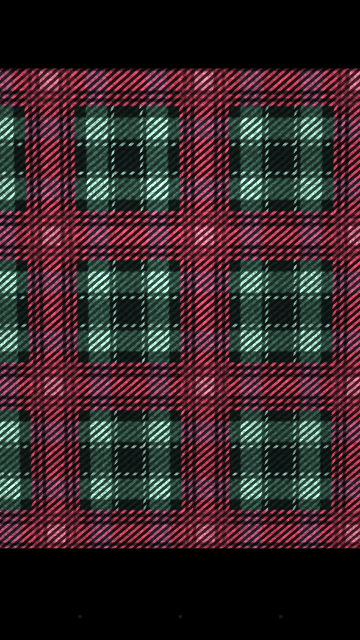
Give the GLSL for this pattern, as a WebGL 2 fragment shader.

```glsl
#version 300 es
precision highp float;
// Red and green tartan cloth between two black bars, with three faint dots below.
// Mirrored stripe profiles along both axes pick the thread colours, which are
// drawn as diagonal twill strokes with woven grain and a slight perspective.
uniform vec2 u_resolution;
out vec4 outColor;

// Layout, in canvas widths, measured from the top left
const float CLOTH_TOP = 0.190;
const float CLOTH_BOTTOM = 1.523;
const vec2 REPEAT = vec2(0.4225, 0.4363);
const vec2 ANCHOR = vec2(0.694, 0.2245);
const float ANCHOR_PHASE = 0.296;
const float FAN = 0.04;            // columns converge downwards
const float ROW_SQUEEZE = 0.0143;  // rows get shorter downwards
const vec2 DOT_FIRST = vec2(0.222, 1.713);
const float DOT_STEP = 0.279;
const float DOT_RADIUS = 0.005;

// Stripes, in repeats from the centre of a red band
const float RED_HALF = 0.160;
const float CORE_HALF = 0.060;
const float LINE_INNER = 0.075;
const float LINE_OUTER = 0.124;
const float LINE_HALF = 0.012;
const float MINT_CENTRE = 0.305;
const float MINT_HALF = 0.070;
const float PIN_CENTRE = 0.407;
const float PIN_HALF = 0.009;
const float SOFT = 0.007;

// Twill and wear
const vec2 STROKES = vec2(18.0, 21.0);  // diagonals per repeat, across and down
const float STAIR = 0.012;              // stepped stripe edges
const float GRAIN_SCALE = 230.0;
const float GRAIN = 0.50;
const float STROKE_WEAR = 0.22;

const vec3 BLACK = vec3(0.025, 0.035, 0.037);
const vec3 MAROON = vec3(0.155, 0.055, 0.08);
const vec3 RED = vec3(0.90, 0.31, 0.42);
const vec3 MAGENTA = vec3(0.83, 0.37, 0.58);
const vec3 PINK = vec3(0.95, 0.64, 0.74);
const vec3 GREEN = vec3(0.18, 0.31, 0.26);
const vec3 LEAF = vec3(0.27, 0.45, 0.38);
const vec3 MINT = vec3(0.76, 1.0, 0.91);
const vec3 DOT_COLOR = vec3(0.10);

float hash(vec2 p) {
  return fract(sin(dot(p, vec2(127.1, 311.7))) * 43758.5453);
}

float noise(vec2 p) {
  vec2 i = floor(p), f = fract(p);
  f = f * f * (3.0 - 2.0 * f);
  return mix(mix(hash(i), hash(i + vec2(1, 0)), f.x),
             mix(hash(i + vec2(0, 1)), hash(i + vec2(1, 1)), f.x), f.y);
}

// Soft stripe on both axes at once
vec2 stripe(vec2 d, float centre, float halfWidth, float soft) {
  return 1.0 - smoothstep(halfWidth - soft, halfWidth + soft, abs(d - centre));
}

vec3 tartan(vec2 q, float soft) {
  // Diagonal strokes, uneven in strength along and between them
  float s = dot(STROKES, q);
  float id = floor(s + 0.5);
  float wear = noise(vec2((q.x - q.y) * 14.0, id * 3.7));
  float stroke = smoothstep(0.25, 0.85, 0.5 + 0.5 * cos(6.28318 * s));
  stroke *= 1.0 - STROKE_WEAR * wear;

  // Stripes, stepped along the strokes
  vec2 stepped = q + STAIR * (s - id) * vec2(1.0, -1.0);
  vec2 d = abs(fract(stepped + 0.5) - 0.5);
  vec2 red = stripe(d, 0.0, RED_HALF, soft);
  vec2 core = stripe(d, 0.0, CORE_HALF, soft);
  vec2 mint = stripe(d, MINT_CENTRE, MINT_HALF, soft);
  vec2 pin = stripe(d, PIN_CENTRE, PIN_HALF, soft);
  vec2 lines = max(stripe(d, LINE_INNER, LINE_HALF, soft),
                   stripe(d, LINE_OUTER, LINE_HALF, soft));

  // Green checks: bright where two mint stripes cross, black in the middle
  float both = mint.x * mint.y;
  float one = max(mint.x, mint.y);
  vec3 greenGap = mix(BLACK, GREEN, 0.12 + 0.46 * one + 0.32 * both);
  vec3 greenThread = mix(BLACK, GREEN, 0.36);
  greenThread = mix(greenThread, LEAF, 0.85 * one);
  greenThread = mix(greenThread, MINT, max(both, 0.75 * max(pin.x, pin.y)));

  // Red bands: magenta over mint stripes, pale where two cores cross
  vec3 redThread = mix(RED, MAGENTA, 0.9 * one);
  redThread = mix(redThread, PINK, 0.75 * core.x * core.y);
  vec3 redGap = mix(MAROON, GREEN, 0.28 * one);
  redGap = mix(redGap, RED, 0.20 * red.x * red.y);

  float inRed = max(red.x, red.y);
  vec3 color = mix(mix(greenGap, greenThread, stroke),
                   mix(redGap, redThread, stroke), inRed);
  vec2 crossing = lines * (1.0 - 0.35 * red.yx);
  float dark = max(crossing.x, crossing.y) * inRed;
  return mix(color, BLACK, dark * (0.95 - 0.35 * stroke));
}

void main() {
  vec2 p = vec2(gl_FragCoord.x, u_resolution.y - gl_FragCoord.y) / u_resolution.x;
  float pixel = 1.0 / u_resolution.x;

  // Slightly tilted cloth coordinates, counted in repeats
  float drop = (p.y - CLOTH_TOP) / (CLOTH_BOTTOM - CLOTH_TOP);
  vec2 q = (p - ANCHOR) / REPEAT;
  q.x = q.x / (1.0 + FAN * (0.5 - drop)) + ANCHOR_PHASE;
  q.y += ROW_SQUEEZE * q.y * q.y;
  vec3 color = tartan(q, max(SOFT, 0.75 * pixel / REPEAT.x));

  // Woven grain and a faint sheen
  color *= 1.0 + GRAIN * (noise(p * GRAIN_SCALE) - 0.5);
  color *= 0.94 + 0.16 * exp(-9.0 * dot(p - vec2(0.45, 0.62), p - vec2(0.45, 0.62)));

  // Black bars and dots
  color *= smoothstep(-pixel, pixel, min(p.y - CLOTH_TOP, CLOTH_BOTTOM - p.y));
  for (int i = 0; i < 3; i++) {
    float r = length(p - DOT_FIRST - vec2(DOT_STEP * float(i), 0.0));
    color += DOT_COLOR * (1.0 - smoothstep(DOT_RADIUS - pixel, DOT_RADIUS + pixel, r));
  }
  outColor = vec4(color, 1.0);
}
```
